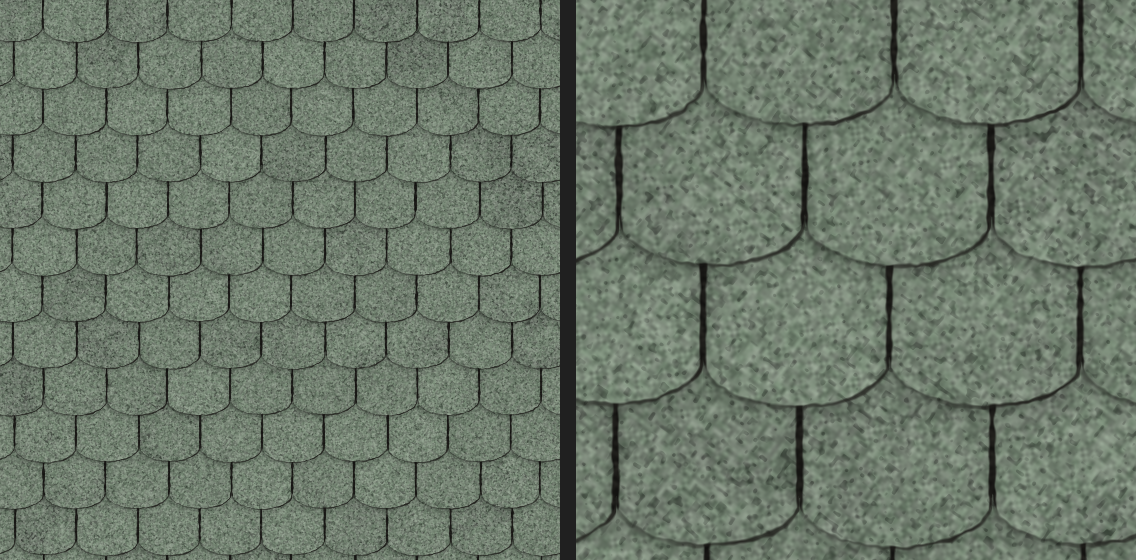
Left, the full canvas; right, a detail of the centre.
Give the GLSL for this texture, as a three.js fragment shader.

```glsl
// Green mineral-felt roof shingles with rounded tabs, in staggered overlapping rows.
// Each row hangs over the one below: an elliptical hem picks the visible tab and
// casts its shadow; layered hash noise adds granules, tint and weathered patches.
varying vec2 vUv;

const float COLUMNS = 9.0;
const float ROWS = 12.0;
const float HEM_LEVEL = 0.11;       // height of the lowest hem, in rows
const float EVEN_SHIFT = 0.22;      // first seam of even and odd rows, in columns
const float ODD_SHIFT = 0.70;
const float HEM_DEPTH = 0.0285;     // rise of the rounded hem, canvas units
const float SEAM_JITTER = 0.05;     // in columns
const float HEM_JITTER = 0.0024;
const float SEAM_HALF = 0.0019;
const float HEM_LINE = 0.0020;
const float SHADOW_REACH = 0.0050;
const float SOFT = 0.0009;          // edge smoothing
const float GRAIN = 0.56;           // granule contrast
const float SPECK = 0.25;           // darkness of stray granules
const vec3 FELT = vec3(0.452, 0.508, 0.445);
const vec3 WEATHERED = vec3(0.385, 0.418, 0.380);
const vec3 GAP = vec3(0.090, 0.088, 0.078);

float hash(vec2 p) {
  vec3 q = fract(vec3(p.xyx) * 0.1031);
  q += dot(q, q.yzx + 33.33);
  return fract((q.x + q.y) * q.z);
}

float noise(vec2 p) {
  vec2 i = floor(p);
  vec2 f = fract(p);
  f = f * f * (3.0 - 2.0 * f);
  return mix(mix(hash(i), hash(i + vec2(1.0, 0.0)), f.x),
             mix(hash(i + vec2(0.0, 1.0)), hash(i + vec2(1.0, 1.0)), f.x), f.y);
}

// Turned grid, so that the granules do not line up with the canvas
vec2 turn(vec2 p) {
  return vec2(0.8 * p.x - 0.6 * p.y, 0.6 * p.x + 0.8 * p.y) + 2.0;
}

// Position of one seam, in columns
float seamAt(float index, float row) {
  float shift = mix(EVEN_SHIFT, ODD_SHIFT, mod(row, 2.0));
  return index + shift + SEAM_JITTER * (hash(vec2(index + 31.0, row + 57.0)) - 0.5);
}

// Left seam, right seam (canvas units) and index of the tab at x
vec3 tabSpan(float x, float row) {
  float column = x * COLUMNS;
  float index = floor(column - seamAt(0.0, row));
  if (column < seamAt(index, row)) index -= 1.0;
  if (column > seamAt(index + 1.0, row)) index += 1.0;
  return vec3(seamAt(index, row) / COLUMNS, seamAt(index + 1.0, row) / COLUMNS, index);
}

// Felt surface of one row, with the seams between its tabs
vec3 shingle(vec2 uv, float row) {
  vec3 span = tabSpan(uv.x, row);
  vec2 id = vec2(span.z + 17.0, row + 23.0);

  // Worn patches, stronger on some tabs
  float patches = noise(uv * 21.0 + id * 3.7) * 0.6 + noise(uv * 55.0) * 0.4;
  float wear = smoothstep(0.32, 0.75, patches) * smoothstep(0.4, 1.0, hash(id + 71.0));
  vec3 color = mix(FELT, WEATHERED, wear * 0.5) * (0.975 + 0.05 * hash(id));

  // Granules and dark specks
  vec2 turned = turn(uv);
  float fine = noise(turned * 410.0);
  float coarse = noise(turned * 230.0 + 43.0);
  float grain = 0.7 * fine + 0.3 * coarse - 0.5;
  float speck = smoothstep(0.66 - 0.08 * wear, 0.88, noise(turned.yx * 330.0 + 91.0));
  color *= 1.03 + GRAIN * grain - speck * SPECK * (0.85 + 0.4 * wear);
  color += vec3(0.012, -0.004, 0.010) * (coarse - 0.5) * 2.0;

  // Seam with a ragged, wandering edge and a dim border
  float bend = 0.0008 * (noise(vec2(uv.y * 60.0, span.z + row * 7.0 + 90.0)) - 0.5);
  float side = min(uv.x - span.x + bend, span.y - uv.x - bend);
  float halfWidth = SEAM_HALF * (0.55 + 0.8 * noise(turned * 170.0 + 11.0));
  color *= 1.0 - 0.20 * exp(-max(side, 0.0) / 0.0032);
  float seam = 1.0 - smoothstep(halfWidth - SOFT, halfWidth + SOFT, side);
  return mix(color, GAP * (0.75 + 0.8 * fine), seam);
}

void main() {
  // Row whose hem lies nearest; each hem is handled within its own band
  float level = vUv.y * ROWS - HEM_LEVEL;
  float row = floor(level + 0.35);
  vec3 span = tabSpan(vUv.x, row);
  float lift = HEM_JITTER * (hash(vec2(span.z + 5.0, row + 83.0)) - 0.5);
  float height = (level - row) / ROWS - HEM_DEPTH - lift;

  // Signed distance to the elliptical hem, positive below it
  vec2 radius = vec2(0.5 * (span.y - span.x), HEM_DEPTH);
  vec2 p = vec2(vUv.x - 0.5 * (span.x + span.y), min(height, 0.0));
  float k1 = length(p / radius);
  float k2 = max(length(p / (radius * radius)), 0.0001);
  float hem = k1 * (k1 - 1.0) / k2 - max(height, 0.0);
  vec2 turned = turn(vUv);
  hem += 0.0016 * (noise(turned * 210.0) - 0.5);

  // Soft shadow, and a broken dark line that grows toward the right of each tab
  float lean = smoothstep(-0.7, 0.7, p.x / radius.x);
  float below = max(hem, 0.0);
  vec3 lower = shingle(vUv, row - 1.0);
  lower *= 1.0 - mix(0.32, 0.24, lean) * exp(-below / SHADOW_REACH);
  float width = HEM_LINE * (0.6 + 0.8 * noise(turned * 120.0 + 29.0));
  float line = 1.0 - smoothstep(width - SOFT, width + SOFT, below);
  float ink = mix(0.22, 0.85, lean) * (0.7 + 0.5 * noise(turned * 90.0 + 61.0));
  lower = mix(lower, GAP * 1.4, line * min(ink, 1.0));

  vec3 color = mix(shingle(vUv, row), lower, smoothstep(-SOFT, SOFT, hem));
  gl_FragColor = vec4(color, 1.0);
}
```
